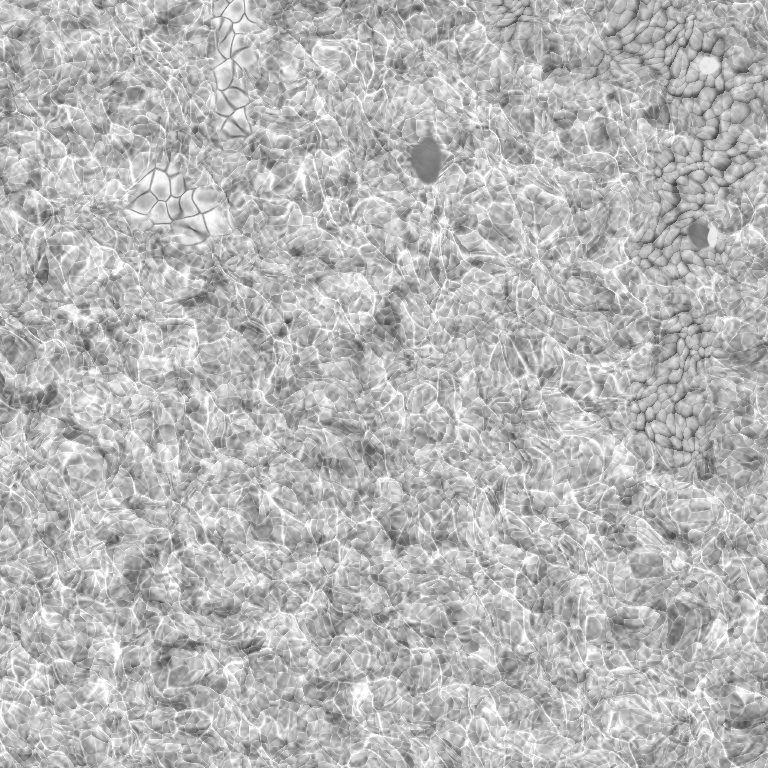
Give the GLSL for this texture, as a WebGL 1 fragment shader.

```glsl
precision highp float;
uniform vec2 u_resolution;

const float PI = 3.14159265;
const vec2 LIGHT = vec2(-0.6, 0.8);
const vec2 GRAIN_AXIS = vec2(0.5, -0.866);
const float BASE_GREY = 0.715;
const float PIT_GREY = 0.46;
const float GLINT_GREY = 0.95;

vec2 hash2(vec2 cell) {
  vec3 q = fract(cell.xyx * vec3(0.1031, 0.1030, 0.0973));
  q += dot(q, q.yzx + 33.33);
  return fract((q.xx + q.yz) * q.zy);
}

// Smooth value noise centred on zero
float noise(vec2 p) {
  vec2 i = floor(p), f = fract(p);
  f = f * f * (3.0 - 2.0 * f);
  float low = mix(hash2(i).x, hash2(i + vec2(1.0, 0.0)).x, f.x);
  float high = mix(hash2(i + vec2(0.0, 1.0)).x, hash2(i + 1.0).x, f.x);
  return mix(low, high, f.y) - 0.5;
}

// Cellular noise: distance to centre, gap to next cell, cell id, lit slope
vec4 cellular(vec2 p) {
  vec2 base = floor(p), nearest = vec2(0.0);
  float first = 8.0, second = 8.0, id = 0.0;
  for (int j = -1; j <= 1; j++) {
    for (int i = -1; i <= 1; i++) {
      vec2 cell = base + vec2(float(i), float(j));
      vec2 away = p - cell - hash2(cell);
      float d = length(away);
      if (d < first) {
        second = first;
        first = d;
        nearest = away;
        id = hash2(cell + 17.0).x;
      } else {
        second = min(second, d);
      }
    }
  }
  return vec4(first, second - first, id, dot(nearest, LIGHT));
}

vec2 warp(vec2 p, float scale, float amount) {
  return p + amount * vec2(noise(p * scale), noise(p * scale + 31.7));
}

// Fine fibres whose direction depends on the facet
float needles(vec2 p, float id) {
  float c = cos(id * PI), s = sin(id * PI);
  vec2 q = vec2(c * p.x + s * p.y, c * p.y - s * p.x);
  q.y += 0.003 * sin(q.x * 70.0 + id * 20.0);
  return noise(q * vec2(60.0, 230.0) + id * 90.0);
}

float crest(float gap, float width) {
  return 1.0 - smoothstep(0.0, width, gap);
}

float segment(vec2 p, vec2 a, vec2 b) {
  vec2 ab = b - a;
  return length(p - a - ab * clamp(dot(p - a, ab) / dot(ab, ab), 0.0, 1.0));
}

float blob(vec2 p, vec2 centre, vec2 radius) {
  float d = length((p - centre) / radius) + 0.7 * noise(p * 48.0);
  return 1.0 - smoothstep(0.75, 1.05, d);
}

// Rough facets with bright crests, needles and dark hollows
float roughSurface(vec2 p, vec2 w) {
  vec2 along = vec2(dot(w, GRAIN_AXIS), dot(w, vec2(-GRAIN_AXIS.y, GRAIN_AXIS.x)));
  vec4 facet = cellular(along * vec2(23.0, 38.0));
  vec4 flake = cellular(w * 80.0 + 5.0);
  float gate = smoothstep(-0.2, 0.25, noise(w * 34.0 + 9.0));
  float tone = BASE_GREY + 0.12 * facet.w + 0.06 * flake.w;
  tone += 0.17 * noise(w * 40.0) + 0.06 * noise(p * 9.0);
  tone += 0.28 * needles(w, flake.z) + 0.19 * noise(p * 235.0);
  tone += 0.21 * gate * crest(facet.y, 0.14) + 0.09 * crest(flake.y, 0.16);
  return tone - 0.15 * smoothstep(0.14, 0.36, noise(w * 46.0 + 50.0));
}

// Small pebbles with dark gaps
float pebbles(vec2 w) {
  vec4 pebble = cellular(w * 78.0 + 40.0);
  return 0.75 + 0.3 * pebble.w - 0.34 * smoothstep(0.3, 0.75, pebble.x);
}

// Larger swollen lumps with glowing rims
float nodules(vec2 w) {
  vec4 lump = cellular(w * 36.0 + 70.0);
  float rim = smoothstep(0.12, 0.5, lump.x);
  return 0.72 + 0.25 * rim + 0.12 * lump.w - 0.42 * crest(lump.y, 0.16);
}

void main() {
  vec2 p = gl_FragCoord.xy / u_resolution;
  vec2 w = warp(warp(p, 15.0, 0.025), 48.0, 0.012);
  float tone = roughSurface(p, w);

  // Granular band curving down the right side
  float band = segment(p, vec2(0.66, 0.95), vec2(0.93, 0.94));
  band = min(band, segment(p, vec2(0.93, 0.92), vec2(0.89, 0.68)));
  band = min(band, segment(p, vec2(0.89, 0.68), vec2(0.89, 0.42)) + 0.015);
  float granular = 1.0 - smoothstep(0.02, 0.075, band + 0.12 * noise(p * 18.0));
  tone = mix(tone, pebbles(w) + 0.15 * noise(p * 220.0), 0.72 * granular);

  // Lumps at the upper left
  float chain = segment(p, vec2(0.3, 1.0), vec2(0.3, 0.84));
  chain = min(chain, segment(p, vec2(0.2, 0.745), vec2(0.265, 0.71)) - 0.01);
  float swollen = 1.0 - smoothstep(0.015, 0.03, chain + 0.035 * noise(p * 40.0));
  tone = mix(tone, nodules(w) + 0.09 * noise(p * 220.0), 0.85 * swollen);

  // Pits and glints
  float pit = blob(p, vec2(0.553, 0.792), vec2(0.021, 0.032));
  pit = max(pit, blob(p, vec2(0.909, 0.697), vec2(0.021, 0.02)));
  float glint = blob(p, vec2(0.929, 0.695), vec2(0.007, 0.018));
  glint = max(glint, blob(p, vec2(0.923, 0.915), vec2(0.015, 0.011)));
  tone = mix(tone, PIT_GREY + 0.1 * noise(p * 90.0), 0.9 * pit);
  tone = mix(tone, GLINT_GREY, 0.9 * glint);

  gl_FragColor = vec4(vec3(clamp(tone, 0.0, 1.0)), 1.0);
}
```
